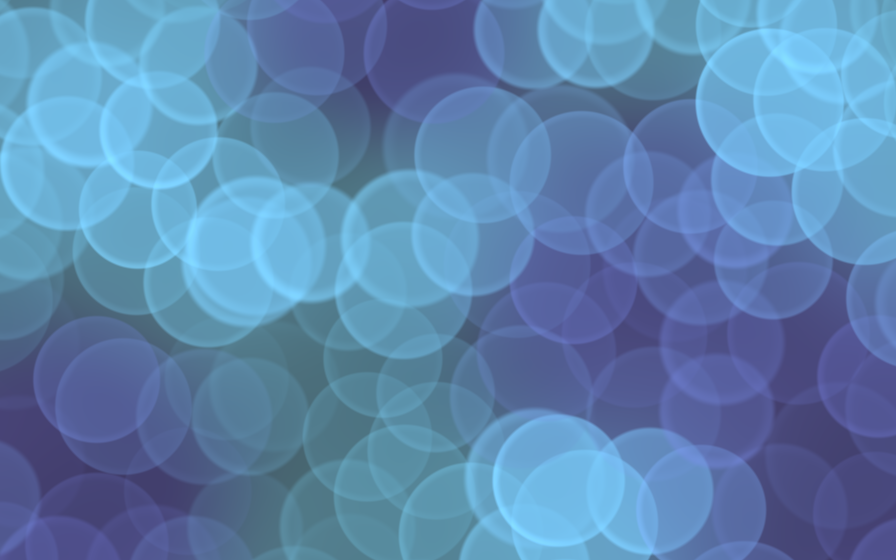
A WebGL 2 fragment shader for this background:

```glsl
#version 300 es
precision highp float;
// Soft bokeh: translucent blue, teal and violet light discs over a blurred dusk.

uniform vec2 u_resolution;
out vec4 fragColor;

const vec3 DARK_TEAL = vec3(0.28, 0.40, 0.44);
const vec3 INDIGO    = vec3(0.26, 0.24, 0.42);
const vec3 TEAL      = vec3(0.38, 0.65, 0.74);
const vec3 VIOLET    = vec3(0.38, 0.39, 0.72);
const vec3 SKY       = vec3(0.47, 0.79, 0.98);
const float CELL     = 0.138;  // disc spacing, in canvas heights

vec3 hash3(vec2 cell) {
    vec3 q = vec3(dot(cell, vec2(127.1, 311.7)),
                  dot(cell, vec2(269.5, 183.3)),
                  dot(cell, vec2(419.2, 371.9)));
    return fract(sin(q) * 43758.55);
}

float glow(vec2 p, vec2 center, float radius) {
    vec2 d = (p - center) / radius;
    return exp(-dot(d, d));
}

// Layered sines, about -1 to 1, for uneven haze.
float haze(vec2 p) {
    return 0.5 * sin(p.x * 7.0 + 2.0 * sin(p.y * 5.0))
         + 0.5 * sin(p.y * 9.0 - p.x * 4.0 + 1.3);
}

// How strongly the sky-blue light reaches a point.
float skyLight(vec2 p) {
    float light = glow(p, vec2(0.18, 0.78), 0.24)
                + glow(p, vec2(1.42, 0.86), 0.22)
                + glow(p, vec2(1.08, 0.06), 0.20)
                + 0.60 * glow(p, vec2(0.78, 0.60), 0.20)
                + 0.65 * glow(p, vec2(0.46, 0.55), 0.13)
                + 0.55 * glow(p, vec2(1.02, 0.98), 0.15)
                + 0.60 * glow(p, vec2(1.58, 0.60), 0.16);
    return clamp(light, 0.0, 1.0);
}

// Balance between teal (0) and violet (1) shade.
float violetShade(vec2 p) {
    float shade = glow(p, vec2(0.72, 1.00), 0.26)
                + glow(p, vec2(1.22, 0.48), 0.36)
                + glow(p, vec2(1.50, 0.15), 0.32)
                + glow(p, vec2(0.10, 0.12), 0.32);
    return smoothstep(0.1, 0.75, shade + 0.08 * haze(p));
}

vec3 backdrop(vec2 p) {
    vec3 shade = mix(DARK_TEAL, INDIGO, violetShade(p));
    shade *= 1.0 + 0.07 * haze(p * 1.3 + 0.7);
    return mix(shade, mix(TEAL, SKY, 0.4), 0.45 * skyLight(p));
}

// Lays one translucent disc with a thin bright rim over a colour.
vec3 addDisc(vec3 color, vec2 offset, float radius, vec3 tint, float alpha, float blur) {
    float dist = length(offset);
    float body = 1.0 - smoothstep(radius - blur, radius, dist);
    float rim = body * smoothstep(radius - 0.008 - 2.0 * blur, radius - blur, dist);
    float side = 0.6 + 0.4 * sin(atan(offset.y, offset.x) + radius * 90.0);
    float fill = alpha * (0.82 + 0.18 * dist * dist / (radius * radius));
    color = mix(color, tint, body * fill);
    return color + rim * side * alpha * 0.22 * tint;
}

// One jittered disc per cell; its radius never exceeds the cell size.
vec3 bokeh(vec3 color, vec2 p) {
    vec2 home = floor(p / CELL);
    for (int j = -1; j <= 1; j++) {
        for (int i = -1; i <= 1; i++) {
            vec2 cell = home + vec2(i, j);
            vec3 place = hash3(cell);
            vec3 look = hash3(cell + 57.0);
            vec2 center = (cell + place.xy) * CELL;
            float radius = CELL * mix(0.78, 0.99, place.z);
            float light = skyLight(center);
            float blueness = clamp(light * 1.1 + 0.45 * look.x * look.x, 0.0, 1.0);
            vec3 tint = mix(mix(TEAL, VIOLET, violetShade(center)), SKY, blueness);
            float alpha = mix(0.08, 0.36, look.y) + 0.34 * light;
            float blur = mix(0.005, 0.014, look.z * look.z);
            color = addDisc(color, p - center, radius, tint, alpha, blur);
        }
    }
    return color;
}

void main() {
    vec2 p = gl_FragCoord.xy / u_resolution.y;
    vec3 color = bokeh(backdrop(p), p);
    fragColor = vec4(clamp(color, 0.0, 1.0), 1.0);
}
```
